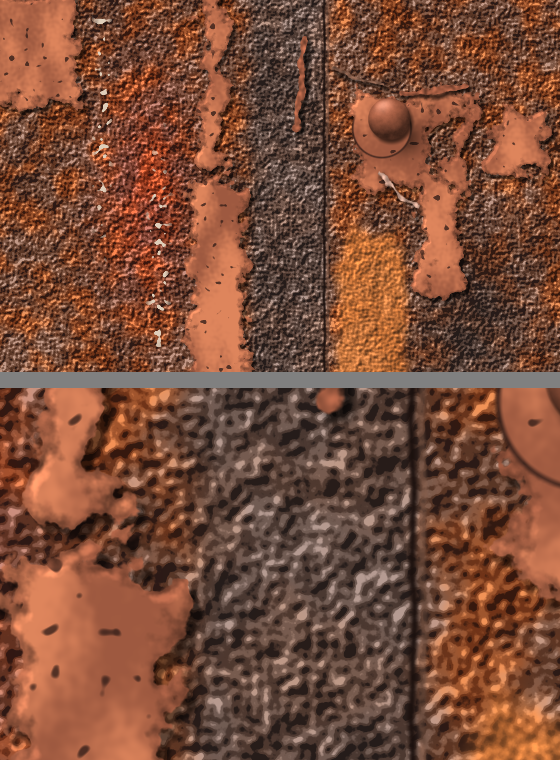
Top, the full canvas; bottom, a detail of the centre.
This texture is drawn by a Shadertoy shader. Its source:

```glsl
const vec3 SOOT = vec3(0.17, 0.10, 0.085);
const vec3 BROWN = vec3(0.35, 0.21, 0.145);
const vec3 TAUPE = vec3(0.50, 0.35, 0.28);
const vec3 PALE = vec3(0.76, 0.60, 0.53);
const vec3 CLAY = vec3(0.62, 0.35, 0.25);
const vec3 CORAL = vec3(0.87, 0.52, 0.36);
const vec3 OCHRE = vec3(0.87, 0.51, 0.25);
const vec2 TO_LIGHT = vec2(-0.004, 0.005);

vec2 gradientAt(vec2 cell) {
    vec3 q = fract(cell.xyx * vec3(0.1031, 0.1030, 0.0973));
    q += dot(q, q.yzx + 33.33);
    float angle = 6.2832 * fract((q.x + q.y) * q.z);
    return vec2(cos(angle), sin(angle));
}
float noise(vec2 p) {
    vec2 i = floor(p), f = fract(p), e = vec2(1, 0);
    vec2 u = f * f * (3.0 - 2.0 * f);
    float low = mix(dot(gradientAt(i), f), dot(gradientAt(i + e), f - e), u.x);
    float high = mix(dot(gradientAt(i + e.yx), f - e.yx), dot(gradientAt(i + 1.0), f - 1.0), u.x);
    return mix(low, high, u.y);
}
float fbm(vec2 p) {
    float sum = 0.0, amp = 0.5;
    for (int i = 0; i < 5; i++) {
        sum += amp * noise(p);
        p = mat2(1.6, 1.2, -1.2, 1.6) * p + 17.3;
        amp *= 0.5;
    }
    return sum;
}
vec2 warp(vec2 p, float scale) {
    return vec2(fbm(p * scale), fbm(p * scale + 31.0));
}
float box(vec2 p, vec2 center, vec2 size) {
    vec2 d = abs(p - center) - size;
    return length(max(d, 0.0)) + min(max(d.x, d.y), 0.0);
}
float segment(vec2 p, vec2 a, vec2 b) {
    vec2 ab = b - a;
    return length(p - a - ab * clamp(dot(p - a, ab) / dot(ab, ab), 0.0, 1.0));
}
float spot(vec2 p, vec2 center, vec2 size) {
    vec2 d = (p - center) / size;
    return exp(-dot(d, d));
}
float cover(float d, float soft) {
    return 1.0 - smoothstep(-soft, soft, d);
}
float relief(vec2 p) {
    return fbm(p * 36.0) + 0.4 * noise(p * 118.0);
}

// Chipped paint areas, negative inside
float paintDistance(vec2 p) {
    vec2 q = p + 0.07 * warp(p, 8.0);
    float d = box(q, vec2(0.07, 0.87), vec2(0.14, 0.15));
    d = min(d, box(q, vec2(0.575, 0.80), vec2(0.032, 0.25)));
    d = min(d, box(q, vec2(0.585, 0.24), vec2(0.075, 0.27)));
    d = min(d, box(q, vec2(1.11, 0.62), vec2(0.15, 0.13)));
    d = min(d, box(q, vec2(1.18, 0.36), vec2(0.055, 0.16)));
    d = min(d, box(q, vec2(1.39, 0.62), vec2(0.075, 0.08)));
    d = max(d, 0.03 - length((q - vec2(1.19, 0.60)) * vec2(1.0, 0.45)));
    return d + 0.09 * fbm(p * 19.0) + 0.012 * noise(p * 70.0);
}

// Crusty metal with orange bloom, grey band, primer and ochre run
vec3 rust(vec2 p) {
    float height = relief(p);
    float band = smoothstep(0.64, 0.70, p.x) * cover(p.x - 0.88, 0.02);
    float streak = spot(p, vec2(1.27, 0.10), vec2(0.14, 0.26));
    float tone = 0.49 + 0.6 * height + 0.9 * (height - relief(p + TO_LIGHT));
    tone += 0.35 * fbm(p * 5.0) - 0.16 * streak - 0.03 * band;
    vec3 col = mix(SOOT, BROWN, smoothstep(0.18, 0.34, tone));
    col = mix(col, TAUPE, smoothstep(0.42, 0.60, tone));
    col = mix(col, PALE, smoothstep(0.68, 0.88, tone));
    float bloom = smoothstep(-0.15, 0.2, fbm(p * 11.0 + 5.0));
    col *= mix(vec3(1), vec3(1.25, 0.96, 0.64), bloom * (1.0 - 0.5 * band));
    col = mix(col, dot(col, vec3(0.33)) * vec3(1.08, 0.98, 0.96), 0.6 * max(band, streak));
    col *= mix(vec3(1), vec3(1.12, 0.84, 0.84), spot(p, vec2(0.40, 0.48), vec2(0.13, 0.30)));
    float run = box(p + 0.08 * fbm(p * 9.0), vec2(1.0, 0.14), vec2(0.09 - 0.1 * max(p.y - 0.15, 0.0), 0.24));
    return mix(col, OCHRE * (0.55 + 0.75 * tone), 0.8 * cover(run, 0.025));
}
vec3 paint(vec2 p) {
    float wear = fbm(p * vec2(7, 4) + 9.0) + 0.1 * noise(p * 90.0);
    vec3 col = mix(CLAY, CORAL, smoothstep(-0.25, 0.2, wear));
    return mix(col, SOOT, 0.75 * smoothstep(0.38, 0.48, noise(p * 48.0)));
}

// Rolled flake with a shadow beneath
vec3 curl(vec3 col, vec2 p, vec2 a, vec2 b, float width, vec3 tint) {
    vec2 q = p + 0.03 * warp(p, 14.0);
    float d = segment(q, a, b) - width * (0.8 + noise(p * 40.0));
    col *= 1.0 - 0.65 * cover(segment(q + 2.0 * TO_LIGHT, a, b) - width, 0.008);
    return mix(col, tint * (1.0 + 0.6 * noise(p * 80.0)), cover(d, 0.002));
}

// Domed rivet on a round washer
vec3 rivet(vec3 col, vec2 p, vec2 center, float radius) {
    vec2 n = (p - center) / radius;
    float washer = length(n - vec2(-0.35, -0.45)) - 1.4;
    col *= 1.0 - 0.5 * spot(n, vec2(0.8, -0.9), vec2(0.8));
    col = mix(col, paint(p), cover(washer, 0.05));
    col = mix(col, SOOT, 0.75 * cover(abs(washer) - 0.04, 0.05) * cover(n.y, 0.3));
    col *= 1.0 - 0.6 * cover(length(n - vec2(0.12, -0.16)) - 1.0, 0.15);
    vec3 normal = vec3(n, sqrt(max(1.0 - dot(n, n), 0.0)));
    float light = max(dot(normal, normalize(vec3(-0.3, 0.7, 0.7))), 0.0);
    vec3 dome = CLAY * (0.45 + 0.75 * light + 0.35 * fbm(p * 40.0)) + 0.2 * pow(light, 12.0);
    return mix(col, dome, cover(length(n) - 1.0, 0.04));
}

void mainImage(out vec4 fragColor, in vec2 fragCoord) {
    vec2 p = fragCoord / iResolution.y;
    vec3 col = rust(p);
    // White flecks in two vertical trails
    float trail = spot(p, vec2(0.275, 0.72), vec2(0.025, 0.38)) + spot(p, vec2(0.425, 0.30), vec2(0.03, 0.32));
    float fleck = noise(p * 62.0) + 0.5 * noise(p * 25.0) + 0.35 * trail;
    col = mix(col, vec3(0.88, 0.81, 0.73), smoothstep(0.48, 0.60, fleck) * min(trail * 1.5, 1.0));
    // Paint with cast shadow and worn rim
    float d = paintDistance(p);
    float shadow = cover(paintDistance(p + 2.0 * TO_LIGHT), 0.008);
    vec3 coat = paint(p) * (1.25 - 0.25 * shadow);
    coat = mix(coat, CLAY * (0.75 + relief(p)), 0.7 * smoothstep(-0.022, -0.004, d));
    col = mix(col * (1.0 - 0.55 * shadow), coat, cover(d, 0.003));
    // Plate seam
    float seam = p.x - 0.872 - 0.008 * fbm(vec2(p.y * 12.0, 3.0));
    col = mix(col, SOOT * 0.6, 0.9 * cover(abs(seam) - 0.003, 0.003));
    col = mix(col, TAUPE * (0.9 + relief(p)), 0.7 * cover(abs(seam - 0.009) - 0.003, 0.002));
    col = rivet(col, p, vec2(1.046, 0.68), 0.056);
    col = curl(col, p, vec2(0.825, 0.90), vec2(0.795, 0.66), 0.010, CLAY);
    col = curl(col, p, vec2(0.90, 0.81), vec2(1.03, 0.765), 0.005, TAUPE);
    col = curl(col, p, vec2(1.08, 0.745), vec2(1.25, 0.77), 0.008, CLAY);
    col = curl(col, p, vec2(1.02, 0.53), vec2(1.12, 0.44), 0.006, PALE);
    fragColor = vec4(clamp(col, 0.0, 1.0), 1.0);
}
```
